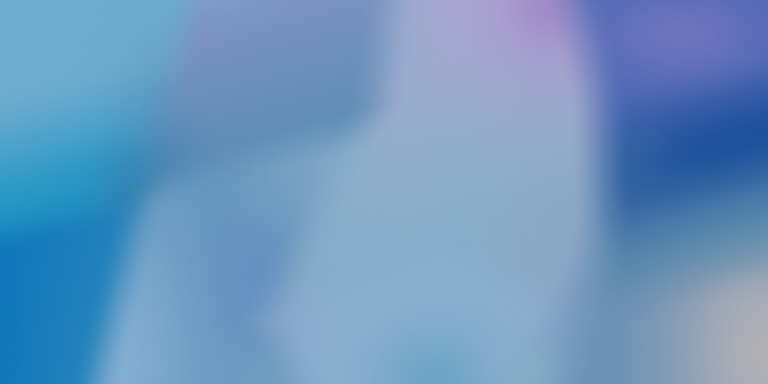
This background is drawn by a WebGL 2 fragment shader. Its source:

```glsl
#version 300 es
precision highp float;
// Soft overlapping sheets of blue, lilac and grey light, heavily blurred.

#define CANVAS_SPAN vec2(2.0, 1.0)
#define FOLD_BLUR 0.07
#define SHEET_BLUR 0.085
#define HAZE_BLUR 0.16
#define GRAIN 0.004

uniform vec2 u_resolution;
out vec4 fragColor;

const vec3 AZURE = vec3(0.06, 0.47, 0.725);
const vec3 TEAL = vec3(0.14, 0.59, 0.77);
const vec3 SKY = vec3(0.43, 0.675, 0.81);
const vec3 STEEL = vec3(0.37, 0.55, 0.715);
const vec3 SLATE = vec3(0.48, 0.57, 0.755);
const vec3 MIST = vec3(0.53, 0.675, 0.78);
const vec3 LILAC = vec3(0.67, 0.65, 0.815);
const vec3 VIOLET = vec3(0.62, 0.53, 0.78);
const vec3 PERIWINKLE = vec3(0.31, 0.41, 0.705);
const vec3 NAVY = vec3(0.12, 0.32, 0.61);
const vec3 SILVER = vec3(0.60, 0.64, 0.71);

float hash(vec2 p) {
    return fract(sin(dot(p, vec2(12.9898, 78.233))) * 43758.5453);
}

// Blurred step: 0 where d is negative, 1 where positive
float edge(float d, float blur) {
    return smoothstep(-blur, blur, d);
}

float glow(vec2 p, vec2 center, vec2 radius) {
    vec2 q = (p - center) / radius;
    return exp(-dot(q, q));
}

// Left sheet: azure below a slanted fold, teal rising to sky above it
vec3 leftSheet(vec2 p) {
    float fold = p.y - 0.40 - 0.25 * p.x;
    vec3 upper = mix(TEAL, SKY, smoothstep(0.02, 0.38, fold));
    upper = mix(upper, STEEL, 0.65 * glow(p, vec2(0.44, 0.60), vec2(0.13, 0.25)));
    vec3 lower = AZURE + vec3(0.38, 0.20, 0.02) * p.x * (1.0 - p.y);
    vec3 color = mix(lower, upper, edge(fold, FOLD_BLUR));
    return mix(color, vec3(0.17, 0.50, 0.69), 0.7 * glow(p, vec2(0.36, 0.51), vec2(0.10, 0.10)));
}

// Slate sheet: a shaded upper part over a lighter curved lower part
vec3 slateSheet(vec2 p) {
    float t = p.x - 0.35;
    float fold = p.y - 0.48 - 0.43 * t + 0.22 * t * t;
    vec3 upper = mix(STEEL, SLATE, smoothstep(0.0, 0.40, fold));
    upper = mix(upper, vec3(0.26, 0.52, 0.70), 0.7 * glow(p, vec2(0.39, 0.57), vec2(0.12, 0.13)));
    upper = mix(upper, vec3(0.52, 0.64, 0.82), 0.6 * glow(p, vec2(0.56, 1.02), vec2(0.13, 0.07)));
    vec3 lower = mix(vec3(0.39, 0.59, 0.745), vec3(0.50, 0.655, 0.77), smoothstep(0.5, 0.9, p.x));
    lower = mix(lower, vec3(0.37, 0.55, 0.75), 0.8 * glow(p, vec2(0.68, 0.26), vec2(0.17, 0.19)));
    lower = mix(lower, vec3(0.53, 0.69, 0.83), 0.9 * glow(p, vec2(0.29, 0.06), vec2(0.22, 0.42)));
    return mix(lower, upper, edge(fold, FOLD_BLUR));
}

// Bright sheet: lilac at the top, mist below, with a faint lower arch
vec3 brightSheet(vec2 p) {
    vec3 color = mix(MIST, vec3(0.575, 0.685, 0.79), smoothstep(0.35, 0.7, p.y));
    color = mix(color, LILAC, smoothstep(0.55, 1.0, p.y + 0.22 * (p.x - 1.25)));
    color = mix(color, vec3(0.60, 0.675, 0.80), 0.8 * glow(p, vec2(1.03, 0.93), vec2(0.11, 0.3)));
    color = mix(color, VIOLET, 0.85 * glow(p, vec2(1.43, 1.0), vec2(0.12, 0.15)));
    color = mix(color, vec3(0.55, 0.64, 0.76), 0.7 * glow(p, vec2(1.46, 0.36), vec2(0.16, 0.30)));
    float arch = 0.34 - 0.43 * abs(p.x - 1.15) - p.y;
    color += vec3(0.012, 0.012, 0.02) * edge(arch, FOLD_BLUR);
    color = mix(color, vec3(0.40, 0.635, 0.775), 0.8 * glow(p, vec2(1.13, 0.0), vec2(0.16, 0.15)));
    return mix(color, vec3(0.54, 0.62, 0.80), 0.5 * glow(p, vec2(0.72, 0.15), vec2(0.10, 0.12)));
}

// Right sheet: periwinkle over navy, fading down to silver
vec3 rightSheet(vec2 p) {
    float slant = p.y - 0.25 * (p.x - 1.8);
    vec3 color = mix(vec3(0.34, 0.53, 0.67), NAVY, smoothstep(0.36, 0.60, slant));
    color = mix(color, vec3(0.25, 0.43, 0.65), 0.5 * glow(p, vec2(1.62, 0.58), vec2(0.14, 0.2)));
    color = mix(color, PERIWINKLE, smoothstep(0.61, 0.84, slant));
    color = mix(color, vec3(0.45, 0.46, 0.75), 0.9 * glow(p, vec2(1.77, 0.91), vec2(0.20, 0.11)));
    vec3 base = mix(vec3(0.42, 0.57, 0.71), SILVER, smoothstep(1.52, 1.95, p.x));
    base = mix(base, vec3(0.72, 0.71, 0.71), 0.8 * glow(p, vec2(2.02, 0.08), vec2(0.16, 0.20)));
    return mix(base, color, edge(slant - 0.29, HAZE_BLUR * 0.75));
}

void main() {
    vec2 p = gl_FragCoord.xy / u_resolution * CANVAS_SPAN;

    // Borders between neighbouring sheets, as x positions along the height
    float leftBorder = 0.25 + 0.25 * p.y;
    float slateBorder = max(min(0.60 + 0.53 * p.y, 0.88 + 0.14 * p.y), 0.80 - 0.70 * p.y);
    float bulge = p.y - 0.48;
    float rightBorder = 1.57 - (bulge > 0.0 ? 0.28 : 0.85) * bulge * bulge;

    // Sheets laid from left to right
    vec3 color = leftSheet(p);
    color = mix(color, slateSheet(p), edge(p.x - leftBorder, FOLD_BLUR));
    color = mix(color, brightSheet(p), edge(p.x - slateBorder, SHEET_BLUR));
    float rightBlur = mix(HAZE_BLUR, SHEET_BLUR, smoothstep(0.0, 0.4, p.y));
    color = mix(color, rightSheet(p), edge(p.x - rightBorder, rightBlur));

    // Pale spot at the foot of the bright sheet
    color = mix(color, vec3(0.56, 0.69, 0.78), 0.6 * glow(p, vec2(1.38, 0.02), vec2(0.10, 0.08)));

    // Fine grain against banding
    color += GRAIN * (hash(floor(p * 256.0)) - 0.5);
    fragColor = vec4(clamp(color, 0.0, 1.0), 1.0);
}
```
